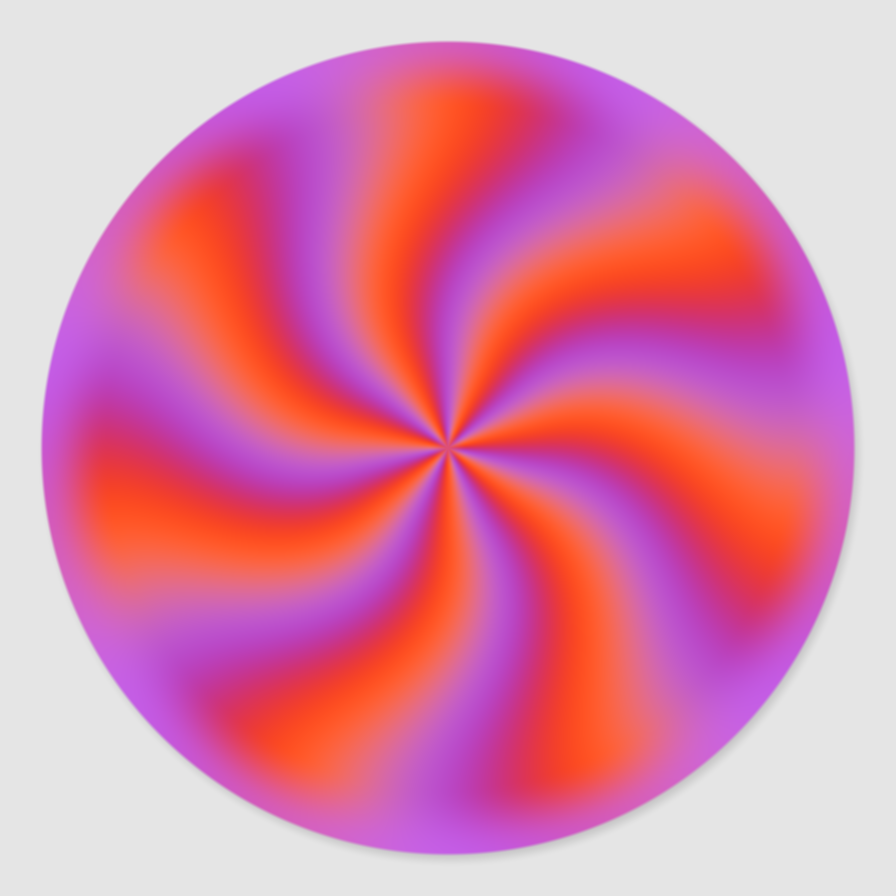
A WebGL 1 fragment shader for this background:

```glsl
precision highp float;
// A glossy round disc with seven swirling arms on a pale grey ground.
// Angle plus a wavy radial twist gives a phase; two sinusoids of that phase
// set hue and shading. A violet rim and a soft drop shadow finish the disc.

uniform vec2 u_resolution;

const float TAU = 6.2831853;

// Disc and shadow, in canvas units
const vec2 DISC_CENTER = vec2(0.5, 0.5);
const float DISC_RADIUS = 0.4535;
const float EDGE_SOFTNESS = 0.0025;
const vec2 SHADOW_OFFSET = vec2(0.004, -0.006);
const float SHADOW_BLUR = 0.009;
const float SHADOW_STRENGTH = 0.14;

// Swirl
const float ARM_COUNT = 7.0;
const float ARM_ANGLE = 1.775;      // mean direction of the first warm arm
const float TWIST_AMOUNT = 0.244;   // angular swing of an arm, in radians
const float TWIST_START = 0.104;    // arms run straight inside this radius
const float TWIST_LENGTH = 0.2865;  // radial length of one half swing
const float HUB_RADIUS = 0.022;     // arms blend together inside the hub

// Rim glow
const float RIM_START = 0.378;
const float RIM_STRENGTH = 0.75;

// Colours
const vec3 GROUND = vec3(0.898);
const vec3 MID_PINK = vec3(0.865, 0.310, 0.465);
const vec3 WARM_SWING = vec3(0.130, 0.000, -0.330); // orange to purple
const vec3 LIGHT_SWING = vec3(0.040, 0.110, 0.035); // shaded to lit side
const vec3 RIM_VIOLET = vec3(0.780, 0.380, 0.930);

// Coverage of a disc with a soft edge centred on its radius
float discMask(vec2 p, float radius, float softness) {
  return 1.0 - smoothstep(radius - softness, radius + softness, length(p));
}

// Swirl phase: zero along the middle of each warm arm
float armPhase(vec2 p, float radius) {
  float swing = max(radius - TWIST_START, 0.0) / TWIST_LENGTH;
  float armAngle = ARM_ANGLE + TWIST_AMOUNT * cos(0.5 * TAU * swing);
  return ARM_COUNT * (armAngle - atan(p.y, p.x));
}

vec3 swirlColor(vec2 p) {
  float radius = length(p);
  float phase = armPhase(p + vec2(1e-6, 0.0), radius);
  float contrast = smoothstep(0.0, HUB_RADIUS, radius);
  vec3 swing = WARM_SWING * cos(phase) - LIGHT_SWING * sin(phase);
  vec3 color = MID_PINK + contrast * swing;
  float rim = RIM_STRENGTH * smoothstep(RIM_START, DISC_RADIUS, radius);
  return mix(color, RIM_VIOLET, rim);
}

void main() {
  float canvas = min(u_resolution.x, u_resolution.y);
  vec2 p = (gl_FragCoord.xy - DISC_CENTER * u_resolution) / canvas;

  // Ground with drop shadow
  float shadow = discMask(p - SHADOW_OFFSET, DISC_RADIUS, SHADOW_BLUR);
  vec3 color = GROUND * (1.0 - SHADOW_STRENGTH * shadow);

  // Swirling disc
  float softness = max(EDGE_SOFTNESS, 0.75 / canvas);
  color = mix(color, swirlColor(p), discMask(p, DISC_RADIUS, softness));

  gl_FragColor = vec4(clamp(color, 0.0, 1.0), 1.0);
}
```
